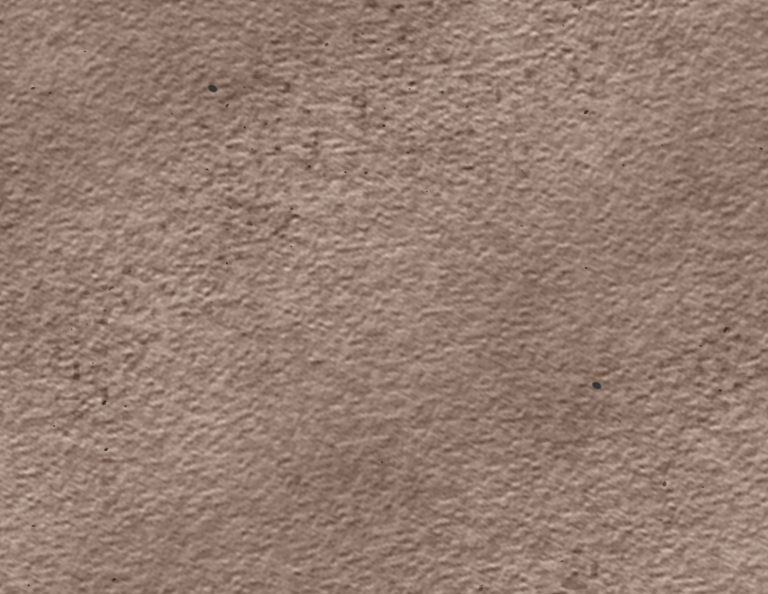
A Shadertoy shader for this texture:

```glsl
// Rough brown paper: a fine embossed grain, slightly wider than tall,
// over soft diagonal light and dark bands made of layered sines.
// Cellular specks gather in clusters, and two larger oval flecks lie on top.

#define PAPER_COLOR vec3(0.589, 0.499, 0.447)
#define SPECK_COLOR vec3(0.17, 0.12, 0.10)
#define FLECK_COLOR vec3(0.22, 0.21, 0.20)
#define GRAIN_SCALE vec2(78.0, 128.0)
#define GRAIN_CONTRAST 0.152
#define BAND_CONTRAST 0.027
#define MOTTLE_CONTRAST 0.036
#define SPECK_CELLS 30.0
#define SPECK_CHANCE 0.13
#define FLECK_RADII vec2(0.0080, 0.0056)

const float TAU = 6.2831853;

vec2 hash2(vec2 cell) {
    vec3 q = fract(cell.xyx * vec3(0.1031, 0.1030, 0.0973));
    q += dot(q, q.yzx + 33.33);
    return fract((q.xx + q.yz) * q.zy);
}

// Smooth value noise in -1..1
float noise(vec2 p) {
    vec2 cell = floor(p), f = fract(p);
    f = f * f * (3.0 - 2.0 * f);
    float low = mix(hash2(cell).x, hash2(cell + vec2(1, 0)).x, f.x);
    float high = mix(hash2(cell + vec2(0, 1)).x, hash2(cell + vec2(1, 1)).x, f.x);
    return 2.0 * mix(low, high, f.y) - 1.0;
}

mat2 rotation(float angle) {
    float c = cos(angle), s = sin(angle);
    return mat2(c, -s, s, c);
}

// Height of the paper fibres: coarse tufts plus finer, turned grain
float fibreHeight(vec2 p) {
    float tufts = noise(rotation(0.16) * p * GRAIN_SCALE + 40.0);
    float fine = noise(rotation(-0.45) * p * GRAIN_SCALE * vec2(2.1, 1.6) + 170.0);
    return 0.64 * tufts + 0.36 * fine;
}

// Broad diagonal bands that repeat under a shift of half the canvas
float bands(vec2 uv) {
    float wave = cos(TAU * (uv.x - uv.y - 0.82 + 0.05 * sin(TAU * 2.0 * uv.y)));
    wave += 0.35 * sin(TAU * (3.0 * uv.x + uv.y + 0.2));
    return wave + 0.25 * sin(TAU * (2.0 * uv.x - 4.0 * uv.y + 0.6));
}

// Coverage of small dark specks, one candidate per cell
float specks(vec2 p, float density, float pixel) {
    vec2 cell = floor(p * SPECK_CELLS);
    vec2 chance = hash2(cell + 91.0);
    vec2 center = (cell + 0.25 + 0.5 * hash2(cell + 17.0)) / SPECK_CELLS;
    vec2 offset = rotation(chance.y * 2.0 - 1.0) * (p - center);
    float ragged = 1.0 + 0.45 * noise(p * 330.0);
    float radius = mix(0.0012, 0.0036, chance.y * chance.y) * ragged;
    float edge = length(offset * vec2(0.8, 1.15)) - radius;
    float present = step(chance.x, SPECK_CHANCE * density);
    float strength = mix(0.45, 1.0, hash2(cell + 53.0).y);
    return present * strength * (1.0 - smoothstep(-pixel, pixel, edge));
}

// Coverage of the two oval flecks, half a canvas apart
float flecks(vec2 uv, float aspect, float pixel) {
    float cover = 0.0;
    for (int i = 0; i < 2; i++) {
        vec2 center = vec2(0.277, 0.851) + float(i) * vec2(0.5, -0.5);
        vec2 offset = rotation(-0.45) * ((uv - center) * vec2(aspect, 1.0));
        float edge = (length(offset / FLECK_RADII) - 1.0) * FLECK_RADII.y;
        cover = max(cover, 1.0 - smoothstep(-pixel, pixel, edge));
    }
    return cover;
}

void mainImage(out vec4 fragColor, in vec2 fragCoord) {
    vec2 uv = fragCoord / iResolution.xy;
    vec2 p = fragCoord / iResolution.y;
    float aspect = iResolution.x / iResolution.y;
    float pixel = 1.0 / iResolution.y;

    // Grain lit from above, with a gentle drift in its direction
    vec2 drift = vec2(0.0, 0.010 * sin(6.0 * p.x + 3.0 * p.y));
    float height = fibreHeight(p + drift);
    float relief = height - fibreHeight(p + drift + vec2(-0.0022, 0.0058));
    float grain = 0.6 * relief + 0.5 * height;

    // Softer mottling and faint horizontal streaks
    float mottle = 0.5 * noise(p * vec2(30.0, 42.0)) + 0.5 * noise(rotation(0.5) * p * 9.0 + 60.0);
    float streaks = noise(p * vec2(5.0, 140.0) + 23.0);

    // Dirt is densest along one diagonal ridge
    float ridge = 0.5 + 0.5 * cos(TAU * (uv.x - uv.y - 0.73));
    float density = ridge * smoothstep(-0.5, 0.7, noise(p * 6.0 + 8.0)) + 0.12;
    float smudge = smoothstep(0.35, 0.95, noise(p * vec2(62.0, 85.0) + 300.0)) * density;

    float tone = GRAIN_CONTRAST * grain * (0.88 + 0.24 * ridge);
    tone += BAND_CONTRAST * bands(uv) + MOTTLE_CONTRAST * mottle;
    tone += 0.012 * streaks - 0.13 * smudge;

    vec3 color = PAPER_COLOR + tone * vec3(1.0, 1.04, 1.03);
    color = mix(color, SPECK_COLOR, 0.85 * specks(p, density, pixel));
    color = mix(color, FLECK_COLOR, flecks(uv, aspect, pixel));
    fragColor = vec4(clamp(color, 0.0, 1.0), 1.0);
}
```
